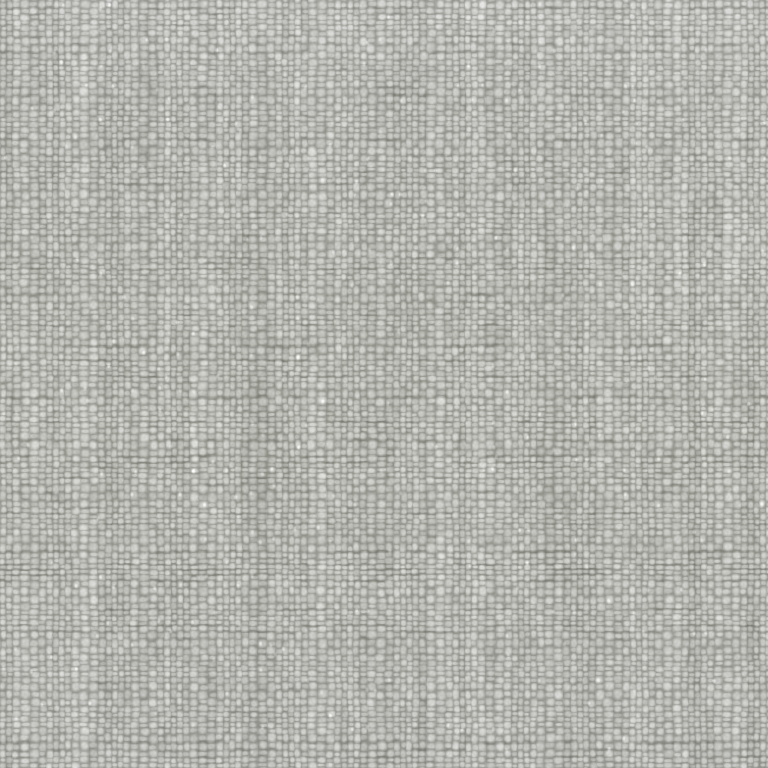
Reproduce this texture procedurally as a WebGL 2 fragment shader.

```glsl
#version 300 es
precision highp float;
// Plain-weave grey linen: rounded yarn crossings alternate in size on a
// straight grid, with long upright slubs, short dark creases between the
// rows, fine cellular fuzz and a few bright flecks.

#define COLUMNS 104.0
#define ROWS 120.0
#define YARN_TONE 0.778
#define GAP_TONE 0.590
#define WARP_STREAK 0.034
#define WEFT_STREAK 0.016
#define GRAIN_SPREAD 0.070
#define CREASE_DEPTH 0.075
#define FUZZ_SCALE 190.0
#define FUZZ_DEPTH 0.06
#define FLECK_GRID 66.0
#define FLECK_SHARE 0.09

uniform vec2 u_resolution;
out vec4 outColor;

const float PI = 3.14159265;

vec2 hash2(vec2 p) {
  vec3 q = fract(vec3(p.xyx) * vec3(0.1031, 0.1030, 0.0973));
  q += dot(q, q.yzx + 33.33);
  return fract((q.xx + q.yz) * q.zy);
}

// Uneven yarn thickness along one thread, roughly -1 to 1
float slub(float thread, float along, float salt) {
  vec2 r = hash2(vec2(thread + 7.0, salt));
  float phase = r.x * 2.0 * PI;
  float waves = sin(along * (4.0 + 5.0 * r.y) + phase)
              + 0.6 * sin(along * 17.0 + phase * 3.0)
              + 0.6 * sin(along * 43.0 + phase * 5.0);
  return 0.32 * waves + 1.2 * (r.y - 0.5);
}

// Distance to the nearest scattered point
float cellular(vec2 p) {
  vec2 cell = floor(p);
  float nearest = 2.0;
  for (int j = -1; j <= 1; j++) {
    for (int i = -1; i <= 1; i++) {
      vec2 id = cell + vec2(i, j);
      nearest = min(nearest, length(id + hash2(id + 31.0) - p));
    }
  }
  return nearest;
}

// Uneven thread spacing with barely any bend, in thread widths
vec2 weaveCoords(vec2 uv) {
  vec2 q = uv * vec2(COLUMNS, ROWS);
  q.x += 0.30 * sin(uv.x * 83.0) + 0.07 * sin(uv.y * 31.0 + uv.x * 47.0);
  q.y += 0.30 * sin(uv.y * 97.0) + 0.09 * sin(uv.x * 29.0 + uv.y * 53.0);
  return q;
}

// Highest yarn crossing here: x is its height, y its tone
vec2 yarnCrossing(vec2 q, vec2 uv) {
  vec2 cell = floor(q);
  vec2 best = vec2(-1.0, YARN_TONE);
  for (int j = -1; j <= 1; j++) {
    for (int i = -1; i <= 1; i++) {
      vec2 id = cell + vec2(i, j);
      vec2 r = hash2(id + 11.0);
      vec2 shift = hash2(id + 47.0) - 0.5;
      float side = 1.0 - 2.0 * mod(id.x + id.y, 2.0);
      vec2 radius = vec2(0.64, 0.62 + 0.15 * side);
      radius *= 0.88 + 0.24 * r.y;
      vec2 d = (q - id - 0.5 - 0.22 * shift) / radius;
      float height = 1.0 - length(d);
      float tone = YARN_TONE + 0.016 * side + GRAIN_SPREAD * (r.x - 0.5)
                 + WEFT_STREAK * slub(id.y, uv.x, 19.0);
      if (height > best.x) best = vec2(height, tone);
    }
  }
  return best;
}

// Short dark lines where neighbouring rows part
float crease(vec2 q, vec2 uv) {
  float edge = floor(q.y + 0.5);
  float line = 1.0 - smoothstep(0.06, 0.32, abs(q.y - edge));
  return line * smoothstep(0.25, 0.95, slub(edge, uv.x * 3.1, 53.0));
}

// Small shiny fibre ends, one at most per grid cell
float fleck(vec2 uv) {
  vec2 p = uv * FLECK_GRID;
  vec2 id = floor(p);
  vec2 r = hash2(id + 71.0);
  vec2 d = fract(p) - mix(vec2(0.25), vec2(0.75), hash2(id + 113.0));
  float spot = 1.0 - smoothstep(0.04, 0.22, length(d * vec2(1.0, 0.8)));
  return spot * step(r.x, FLECK_SHARE) * (0.4 + 0.6 * r.y);
}

void main() {
  vec2 uv = gl_FragCoord.xy / u_resolution;
  vec2 q = weaveCoords(uv);

  // Yarn over shaded gaps
  vec2 yarn = yarnCrossing(q, uv);
  float tone = mix(GAP_TONE, yarn.y, smoothstep(-0.08, 0.72, yarn.x));
  tone -= CREASE_DEPTH * crease(q, uv);

  // Upright streaks run through yarn and gaps alike
  tone += WARP_STREAK * slub(floor(q.x), uv.y, 3.0);
  tone += 0.010 * slub(floor(q.x / 3.0), uv.y, 37.0);

  // Fuzz, flecks and broad light
  tone += FUZZ_DEPTH * (0.48 - cellular(uv * FUZZ_SCALE));
  tone += 0.15 * fleck(uv);
  tone += 0.005 * sin(uv.x * 11.0 + 2.0 * sin(uv.y * 6.0));
  tone += 0.025 * smoothstep(0.84, 1.0, uv.y);

  // Slightly warmer through the middle and in the gaps
  float warmth = 0.018 + 0.006 * sin(uv.y * PI) + 0.05 * (0.70 - tone);
  outColor = vec4(tone - 0.002, tone + 0.002, tone - warmth, 1.0);
}
```
